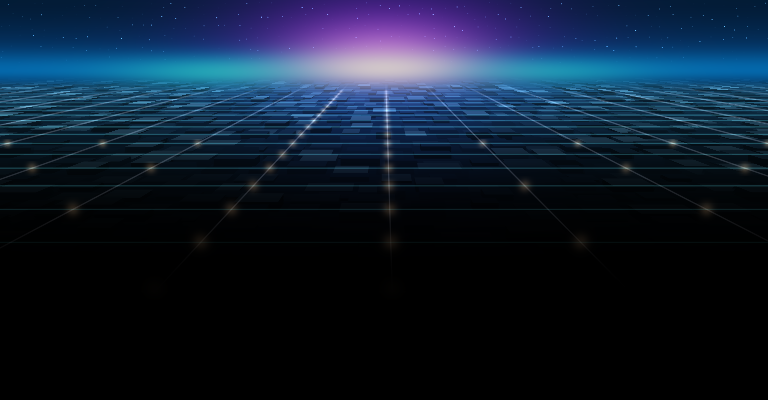
This background is drawn by a Shadertoy shader. Its source:

```glsl
// Neon grid over a dark plain of slabs, under a glowing horizon and a starry sky.

// Layout, in canvas heights; x runs from the canvas centre
const vec2  VANISH      = vec2(0.002, 0.889);
const float HORIZON     = 0.795;
const float ROW_SCALE   = 2.475;   // drop of grid row n is ROW_SCALE / n
const float COLUMN_STEP = 0.96;    // sideways slope between grid columns
const float COLUMN_LEAN = 0.03;
const float LINE_WIDTH  = 0.0008;
const float STAR_CELL   = 0.027;
const int   SLICES      = 9;
const float SLAB_DEPTH  = 0.075;
const vec2  SLAB_COUNT  = vec2(2.7, 16.0);

const vec3 NAVY      = vec3(0.010, 0.120, 0.235);
const vec3 AZURE     = vec3(0.015, 0.420, 0.690);
const vec3 TURQUOISE = vec3(0.150, 0.700, 0.720);
const vec3 VIOLET    = vec3(0.330, 0.100, 0.610);
const vec3 PINK      = vec3(0.720, 0.430, 0.800);
const vec3 CORE      = vec3(0.830, 0.790, 0.790);
const vec3 GROUND    = vec3(0.110, 0.370, 0.570);
const vec3 DEEP_BLUE = vec3(0.050, 0.070, 0.380);
const vec3 SLATE     = vec3(0.300, 0.420, 0.450);
const vec3 ROW_TINT  = vec3(0.220, 0.560, 0.590);
const vec3 COL_TINT  = vec3(0.520, 0.520, 0.560);
const vec3 AMBER     = vec3(0.620, 0.480, 0.330);
const vec3 STAR_TINT = vec3(0.400, 0.650, 0.800);

float hash(vec2 p) {
    vec3 q = fract(vec3(p.xyx) * 0.1031);
    q += dot(q, q.yzx + 33.33);
    return fract((q.x + q.y) * q.z);
}

// Soft elliptical light
float glow(vec2 p, vec2 centre, vec2 size) {
    vec2 q = (p - centre) / size;
    return exp(-dot(q, q));
}

// Lays the horizon band and the rising light over a colour
vec3 addHorizon(vec3 col, vec2 p) {
    float rise = p.y - 0.825;
    float band = exp(-pow(rise / (rise > 0.0 ? 0.045 : 0.030), 2.0));
    float sides = glow(p, vec2(-0.40, 0.820), vec2(0.27, 0.035))
                + 0.75 * glow(p, vec2(0.40, 0.820), vec2(0.25, 0.033));
    col = mix(col, AZURE, 0.92 * band);
    col = mix(col, TURQUOISE, min(0.8 * sides, 0.9));
    col = mix(col, PINK, 0.88 * glow(p, vec2(0.0, 0.868), vec2(0.22, 0.078)));
    return mix(col, CORE, 0.95 * glow(p, vec2(0.0, 0.830), vec2(0.23, 0.046)));
}

vec3 sky(vec2 p, float pixel) {
    vec3 col = NAVY * mix(1.6, 0.9, smoothstep(0.85, 1.0, p.y));
    col = mix(col, VIOLET, 0.95 * glow(p, vec2(0.0, 0.88), vec2(0.39, 0.18)));
    vec2 cell = floor(p / STAR_CELL);
    vec2 spot = 0.2 + 0.6 * vec2(hash(cell + 17.0), hash(cell + 41.0));
    float radius = max(0.0011, 0.5 * pixel);
    float dist = length(p - (cell + spot) * STAR_CELL);
    float power = pow(hash(cell + 73.0), 3.0);
    float star = 1.0 - smoothstep(0.3 * radius, 1.8 * radius, dist);
    return col + STAR_TINT * star * power * smoothstep(0.82, 0.88, p.y);
}

// Slabs built from stacked slices, deepest first
vec3 slabs(vec2 p, float drop, float pixel) {
    float depth = max(HORIZON - p.y, 0.0);
    float fade = exp(-depth / 0.14) * smoothstep(0.50, 0.10, depth);
    vec3 lit = GROUND + DEEP_BLUE * exp(-p.x * p.x / 0.16);
    vec3 col = lit * fade * 0.7;
    vec2 soft = SLAB_COUNT * pixel / drop;
    for (int i = 0; i < SLICES; i++) {
        float level = float(i) / float(SLICES - 1);
        float below = 1.0 + SLAB_DEPTH * (1.0 - level);
        vec2 g = vec2((p.x - VANISH.x) * below / drop, -log(drop / below)) * SLAB_COUNT;
        float row = floor(g.y);
        g.x += 7.0 * hash(vec2(row, 5.0));
        vec2 cell = vec2(floor(g.x), row);
        float height = hash(cell + 11.0);
        float tone = hash(cell + 29.0);
        vec2 halfSize = vec2(mix(0.22, 0.5, hash(cell + 53.0)), mix(0.25, 0.46, tone));
        vec2 inside = halfSize - abs(fract(g) - 0.5);
        vec2 cover = smoothstep(-0.5 * soft, 0.5 * soft, inside);
        float isTop = step(height, level + 1.0 / float(SLICES));
        vec3 side = lit * fade * mix(0.38, 0.75, hash(cell + 87.0));
        vec3 top = lit * fade * 0.75 + SLATE * pow(tone, 3.0) * 0.75 * exp(-depth / 0.17)
                 * smoothstep(0.42, 0.10, depth);
        col = mix(col, mix(side, top, isTop), cover.x * cover.y * step(level, height));
    }
    return col;
}

// Grid rows and columns, with warm lights on chosen crossings
vec3 grid(vec2 p, float drop, float pixel) {
    float depth = HORIZON - p.y;
    float n = max(round(ROW_SCALE / drop), 1.0);
    float across = (p.x - VANISH.x) / drop - COLUMN_LEAN;
    float k = round(across / COLUMN_STEP);
    float nodeDrop = ROW_SCALE / n;
    float slope = k * COLUMN_STEP + COLUMN_LEAN;
    float colDist = abs(across - k * COLUMN_STEP) * drop / sqrt(1.0 + slope * slope);
    float width = LINE_WIDTH + 0.5 * pixel;
    float fade = smoothstep(0.54, 0.05, depth) * smoothstep(-0.01, 0.05, depth);
    float rowLine = 1.0 - smoothstep(0.2 * width, 1.4 * width, abs(drop - nodeDrop));
    float colLine = 1.0 - smoothstep(0.2 * width, 1.4 * width, colDist);
    vec3 col = ROW_TINT * rowLine * fade * mix(0.48, 0.22, smoothstep(10.0, 20.0, n));
    col += COL_TINT * colLine * fade * 0.40;

    vec2 node = vec2(VANISH.x + slope * nodeDrop, VANISH.y - nodeDrop);
    float beat = mod(n, 5.0);
    bool chosen = abs(k) > 1.5 ? mod(n, 2.0) < 0.5 && n < 11.0
                : k > 0.5 ? (beat < 0.5 || abs(beat - 2.0) < 0.5) && n < 11.0 : n < 22.0;
    float halo = glow(p, node, vec2(0.040 * nodeDrop));
    return col + (chosen ? AMBER * halo * smoothstep(0.58, 0.05, depth) * 0.55 : vec3(0.0));
}

void mainImage(out vec4 fragColor, in vec2 fragCoord) {
    float pixel = 1.0 / iResolution.y;
    vec2 p = (fragCoord - vec2(0.5 * iResolution.x, 0.0)) * pixel;
    float drop = max(VANISH.y - p.y, 0.06);
    vec3 plain = slabs(p, drop, pixel) + grid(p, drop, pixel);
    vec3 col = mix(plain, sky(p, pixel), smoothstep(HORIZON - 0.012, HORIZON + 0.014, p.y));
    fragColor = vec4(clamp(addHorizon(col, p), 0.0, 1.0), 1.0);
}
```
